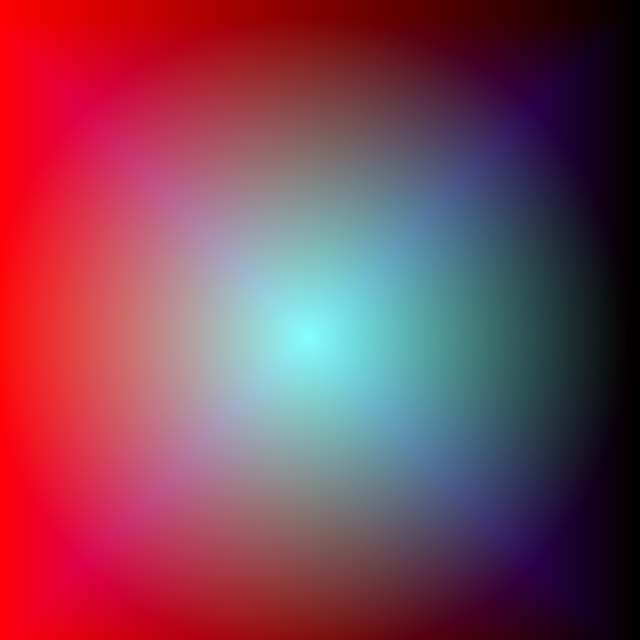
Give the GLSL for this background, as a WebGL 2 fragment shader.

```glsl
#version 300 es
precision highp float;
// Three overlaid distance ramps, one per colour channel: red falls from left
// to right, green fades in a round cone and blue in a square pyramid. Both
// peaks share one point, so blue shows alone along the diagonal ridges.

uniform vec2 u_resolution;
out vec4 outColor;

const vec2 PEAK = vec2(0.483, 0.473);   // shared top of cone and pyramid
const float CONE_RADIUS = 0.5;          // where green reaches zero
const float PYRAMID_HALF_WIDTH = 0.5;   // where blue reaches zero

float roundDistance(vec2 p) {
    return length(p);
}

float squareDistance(vec2 p) {
    vec2 a = abs(p);
    return max(a.x, a.y);
}

// Linear fade from one at the peak to zero at the given reach
float fade(float dist, float reach) {
    return clamp(1.0 - dist / reach, 0.0, 1.0);
}

void main() {
    vec2 uv = gl_FragCoord.xy / u_resolution;
    vec2 fromPeak = uv - PEAK;

    float red = 1.0 - uv.x;
    float green = fade(roundDistance(fromPeak), CONE_RADIUS);
    float blue = fade(squareDistance(fromPeak), PYRAMID_HALF_WIDTH);

    outColor = vec4(red, green, blue, 1.0);
}
```
